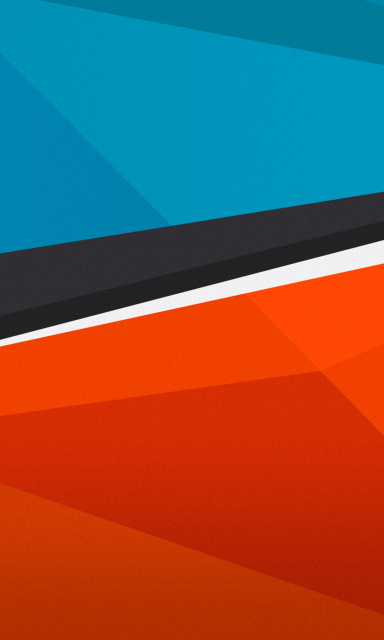
A WebGL 1 fragment shader for this background:

```glsl
precision highp float;
// Angular folded-paper background: blue planes above, a charcoal and white band, orange planes below.
uniform vec2 u_resolution;

// Soft coverage of the area below a line, given its heights at the left and right sides.
float below(vec2 uv, float leftY, float rightY) {
    float slope = (rightY - leftY) * u_resolution.y / u_resolution.x;
    float dist = (mix(leftY, rightY, uv.x) - uv.y) * u_resolution.y / length(vec2(1.0, slope));
    return smoothstep(-0.75, 0.75, dist);
}

// Random value for one grain cell.
float hash(vec2 cell) {
    return fract(sin(dot(cell, vec2(127.1, 311.7))) * 43758.5);
}

vec3 bluePlanes(vec2 uv) {
    vec3 sky = mix(vec3(0.0, 0.57, 0.71), vec3(0.0, 0.59, 0.745), uv.x);
    vec3 shade = mix(vec3(0.0, 0.52, 0.69), vec3(0.0, 0.49, 0.66), uv.x);
    vec3 corner = vec3(0.0, 0.52, 0.66);
    vec3 teal = vec3(0.0, 0.48, 0.60);
    vec3 color = mix(corner, teal, below(uv, 1.207, 0.990));
    color = mix(color, sky, below(uv, 1.011, 0.898));
    return mix(color, shade, below(uv, 0.918, 0.313));
}

vec3 orangePlanes(vec2 uv) {
    float fold = below(uv, 0.932, 0.319);
    float ridge = max(below(uv, 0.350, 0.4345), below(uv, 0.2035, 0.4635));
    vec3 upper = mix(vec3(1.0, 0.28, 0.02), vec3(0.94, 0.255, 0.005), fold);
    vec3 red = mix(vec3(0.66, 0.12, 0.01), vec3(0.84, 0.175, 0.015), smoothstep(0.03, 0.36, uv.y));
    vec3 lower = mix(vec3(0.95, 0.25, 0.01), red, fold);
    vec3 rust = mix(vec3(0.70, 0.18, 0.0), vec3(0.82, 0.23, 0.01), smoothstep(0.0, 0.23, uv.y));
    vec3 color = mix(upper, lower, ridge);
    return mix(color, rust, below(uv, 0.245, 0.039));
}

void main() {
    vec2 uv = gl_FragCoord.xy / u_resolution;
    vec3 color = bluePlanes(uv);

    // Diagonal band, layered from top to bottom
    color = mix(color, vec3(0.19, 0.18, 0.20), below(uv, 0.604, 0.7005));
    color = mix(color, vec3(0.135, 0.135, 0.14), below(uv, 0.5065, 0.655));
    color = mix(color, vec3(0.945, 0.94, 0.95), below(uv, 0.469, 0.625));
    color = mix(color, orangePlanes(uv), below(uv, 0.4585, 0.5885));

    // Fine paper grain
    float grain = hash(floor(uv * vec2(308.0, 512.0))) - 0.5;
    gl_FragColor = vec4(color + 0.02 * grain, 1.0);
}
```
